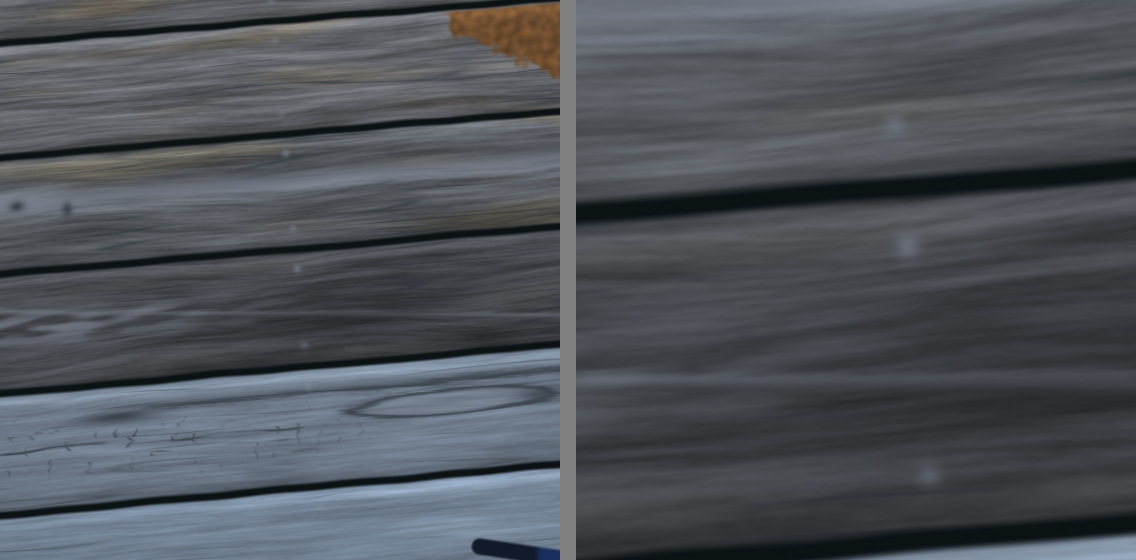
Left, the full canvas; right, a detail of the centre.
A Shadertoy shader for this texture:

```glsl
// Weathered grey deck boards, slightly tilted, with dark gaps, grain, nails and a rusty stain.

const vec3 GAP_COLOR = vec3(0.045, 0.07, 0.08);
const vec3 RUST = vec3(0.43, 0.29, 0.16);
const vec3 PALE = vec3(0.52, 0.55, 0.61);
const vec3 CRACK = vec3(0.17, 0.20, 0.23);
const vec3 HANDLE = vec3(0.07, 0.10, 0.16);

// Base colour of each board, from the bottom up
const vec3 BOARDS[6] = vec3[6](
    vec3(0.44, 0.50, 0.57), vec3(0.425, 0.475, 0.535), vec3(0.265, 0.275, 0.295),
    vec3(0.325, 0.34, 0.36), vec3(0.385, 0.395, 0.415), vec3(0.38, 0.39, 0.41));

float hash(vec2 p) {
    return fract(sin(dot(p, vec2(127.1, 311.7))) * 43758.54);
}

vec2 gradient(vec2 cell) {
    float angle = 6.2832 * hash(cell);
    return vec2(cos(angle), sin(angle));
}

// Gradient noise, roughly -0.7 to 0.7
float noise(vec2 p) {
    vec2 i = floor(p), f = p - i;
    vec2 u = f * f * f * (f * (f * 6.0 - 15.0) + 10.0);
    vec2 e = vec2(0.0, 1.0);
    float low = mix(dot(gradient(i), f), dot(gradient(i + e.yx), f - e.yx), u.x);
    float high = mix(dot(gradient(i + e), f - e), dot(gradient(i + 1.0), f - 1.0), u.x);
    return mix(low, high, u.y);
}

float bump(float x, float center, float width) {
    x = (x - center) / width;
    return exp(-x * x);
}

float spot(vec2 p, vec2 center, vec2 radius) {
    p = (p - center) / radius;
    return exp(-dot(p, p));
}

// Streaks along the board, from broad bands to fine fibres
float grain(vec2 p, float seed) {
    p.y += 0.09 * noise(vec2(p.x * 3.0, p.y * 2.0 + seed));
    vec2 shift = vec2(seed * 7.3, seed * 3.1);
    return 0.55 * noise(p * vec2(2.2, 7.0) + shift)
         + 0.45 * noise(p * vec2(5.0, 19.0) + shift)
         + 0.30 * noise(p * vec2(13.0, 42.0) + shift)
         + 0.12 * noise(p * vec2(60.0, 75.0) + shift);
}

// Thin dark splits that fade in and out
float splits(vec2 p, float seed) {
    float n = noise(vec2(p.x * 2.2, p.y * 9.0) + seed * 5.7);
    float fade = smoothstep(-0.05, 0.35, noise(p * vec2(4.0, 5.0) + seed * 9.1));
    return fade * bump(n, 0.0, 0.055);
}

// Broken lattice of short cross cracks
float checks(vec2 p) {
    vec2 q = p * vec2(27.0, 11.0);
    q.y += 0.6 * noise(p * vec2(9.0, 3.0));
    float row = floor(q.y);
    q.x += 7.0 * hash(vec2(row, 4.0)) + 0.35 * noise(q * 1.7);
    float tick = bump(fract(q.x), 0.5, 0.09) * step(0.45, hash(vec2(floor(q.x), row)));
    float along = bump(fract(q.y), 0.5, 0.13) * smoothstep(-0.1, 0.3, noise(q * vec2(0.4, 1.0)));
    return max(tick * 0.75, along);
}

float capsule(vec2 p, vec2 a, vec2 b, float radius) {
    vec2 ab = b - a;
    return length(p - a - ab * clamp(dot(p - a, ab) / dot(ab, ab), 0.0, 1.0)) - radius;
}

void mainImage(out vec4 fragColor, in vec2 fragCoord) {
    vec2 uv = fragCoord / iResolution.xy;

    // Tilted board coordinate; boards narrow slightly toward the top
    float t = uv.y - uv.x * (0.094 - 0.013 * uv.y) - 0.079;
    float across = 4.55 * t + 0.23 * t * t;
    float id = floor(across);
    vec2 p = vec2(uv.x, across - id);
    float seed = id + 3.0;
    vec3 color = BOARDS[int(clamp(id + 1.0, 0.0, 5.0))];

    // Grain, strongest on the upper boards, with warm weathering
    float streak = grain(p, seed);
    float warmth = smoothstep(0.5, 2.5, id) * smoothstep(0.0, 0.5, noise(p * vec2(2.5, 4.0) + seed * 4.0));
    color *= 1.0 + streak * (id < 0.5 ? 0.32 : 0.62);
    color = mix(color, color * vec3(1.12, 1.02, 0.86), warmth);
    color = mix(color, CRACK, (id < 0.5 ? 0.3 : 0.5) * splits(p, seed));

    // Features of single boards: pale bands, knots, growth rings and checks
    float ragged = smoothstep(-0.25, 0.3, noise(p * vec2(12.0, 13.0) + seed));
    if (id == 2.0) {
        color = mix(color, PALE, 0.6 * bump(p.y + 0.06 * streak, 0.57, 0.09));
        color = mix(color, PALE, 0.5 * spot(p, vec2(0.03, 0.58), vec2(0.08, 0.12)));
        color = mix(color, CRACK, 0.8 * spot(p, vec2(0.03, 0.57), vec2(0.014, 0.045)));
        color = mix(color, CRACK, 0.7 * spot(p, vec2(0.12, 0.51), vec2(0.009, 0.06)));
    } else if (id == 1.0) {
        color = mix(color, PALE, 0.65 * ragged * spot(p, vec2(0.06, 0.53), vec2(0.38, 0.14)));
        color = mix(color, PALE, 0.4 * bump(p.y, 0.69 - 0.44 * p.x + 0.03 * streak, 0.022));
        color *= 1.0 - 0.3 * spot(p, vec2(0.62, 0.42), vec2(0.25, 0.2));
    } else if (id == 0.0) {
        float ring = length((p - vec2(0.80, 0.60)) / vec2(0.18, 0.10)) + 0.3 * streak;
        color = mix(color, PALE, 0.35 * (1.0 - smoothstep(0.6, 1.0, ring)));
        float dark = 0.7 * bump(ring, 1.0, 0.13);
        dark = max(dark, 0.65 * bump(p.y, 0.79 + 0.07 * streak, 0.025) * smoothstep(0.12, 0.35, p.x));
        dark = max(dark, 0.7 * spot(p, vec2(0.21, 0.72), vec2(0.07, 0.05)));
        dark = max(dark, 0.6 * spot(p, vec2(0.97, 0.60), vec2(0.05, 0.06)));
        float area = smoothstep(0.75, 0.45, p.x) * bump(p.y, 0.47, 0.20);
        color = mix(color, CRACK, max(dark, 0.75 * area * ragged * checks(p)));
    }

    // Rusty stain in the upper right corner
    float inside = min(uv.x - 0.80, (uv.y - 0.945 + 0.45 * (uv.x - 0.8)) * 0.9);
    inside += 0.022 * noise(uv * 28.0) + 0.012 * noise(uv * 70.0);
    float stain = smoothstep(-0.006, 0.012, inside) * smoothstep(0.99, 0.93, p.y) * float(id == 3.0);
    color = mix(color, RUST * (1.0 + 0.35 * noise(uv * 60.0)), 0.92 * stain);

    // A pair of pale nail heads on each board
    float nailX = 0.581 - 0.097 * uv.y;
    float nail = max(spot(p, vec2(nailX, 0.18), vec2(0.007, 0.033)), spot(p, vec2(nailX, 0.83), vec2(0.007, 0.033)));
    color = mix(color, PALE, nail * mix(0.25, 0.65, hash(vec2(id, floor(p.y * 2.0)))));

    // Gaps: lit rim below, soft shadow above, dark core
    float joint = floor(across + 0.5);
    float d = (across - joint) * 0.212 + 0.003 * noise(vec2(uv.x * 9.0, joint * 5.3));
    color *= 1.0 + 0.22 * bump(d, -0.018, 0.010);
    color *= 1.0 - 0.35 * exp(-max(d, 0.0) * 55.0) * step(0.0, d);
    color = mix(color, GAP_COLOR, 1.0 - smoothstep(0.003, 0.010, abs(d)));

    // Dark handle at the lower right edge
    float handle = capsule(uv, vec2(0.857, 0.024), vec2(1.02, 0.0), 0.014);
    vec3 handleColor = mix(HANDLE, vec3(0.10, 0.18, 0.36), smoothstep(0.95, 0.97, uv.x));
    color = mix(color, handleColor, 1.0 - smoothstep(-0.003, 0.004, handle));

    fragColor = vec4(clamp(color, 0.0, 1.0), 1.0);
}
```
